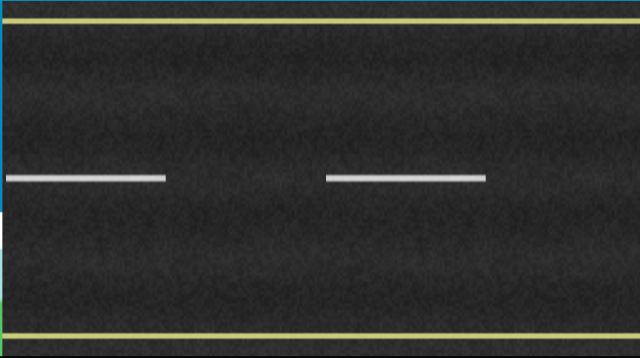
Reproduce this texture procedurally as a Shadertoy shader.

```glsl
// Asphalt road seen from above: two yellow edge lines, a dashed white centre line, thin coloured rims.

float hash(vec2 p) {
    vec3 q = fract(vec3(p.xyx) * 0.1031);
    q += dot(q, q.yzx + 33.33);
    return fract((q.x + q.y) * q.z);
}

// Value noise that wraps horizontally after 'period' cells.
float noise(vec2 p, float period) {
    vec2 i = floor(p), f = fract(p);
    f = f * f * (3.0 - 2.0 * f);
    float x0 = mod(i.x, period), x1 = mod(i.x + 1.0, period);
    return mix(mix(hash(vec2(x0, i.y)), hash(vec2(x1, i.y)), f.x),
               mix(hash(vec2(x0, i.y + 1.0)), hash(vec2(x1, i.y + 1.0)), f.x), f.y);
}

// Soft horizontal stripe, with a solid core and a feathered border.
float stripe(float y, float centre, float core, float border) {
    return 1.0 - smoothstep(core, border, abs(y - centre));
}

void mainImage(out vec4 fragColor, in vec2 fragCoord) {
    vec2 uv = fragCoord / iResolution.xy;
    vec2 px = 1.0 / iResolution.xy;
    float tile = fract((uv.x - 0.009) * 2.0); // two repeats across

    // Asphalt: wheel tracks, fine grain and broad mottling
    float tracks = cos(6.2832 * (uv.y - 0.503) / 0.227);
    float grain = noise(vec2(tile * 128.0, uv.y * 115.0), 128.0) - 0.5;
    float grit = noise(vec2(tile * 64.0, uv.y * 45.0) + 7.0, 64.0) - 0.5;
    float mottle = noise(vec2(tile * 10.0, uv.y * 16.0), 10.0) - 0.5;
    float shade = 0.158 + 0.014 * tracks + 0.045 * grain + 0.02 * grit + 0.01 * mottle;
    shade += 0.015 * smoothstep(0.43, 0.5, abs(uv.y - 0.5));
    vec3 color = vec3(shade);

    // Yellow edge lines
    float edges = max(stripe(uv.y, 0.941, 0.0035, 0.0115), stripe(uv.y, 0.0615, 0.0035, 0.0115));
    color = mix(color, vec3(0.79, 0.79, 0.48) + 0.4 * (shade - 0.16), edges);

    // White dashes, half a repeat long
    float dash = 1.0 - smoothstep(-px.x, px.x, (abs(tile - 0.25) - 0.25) * 0.5);
    dash *= stripe(uv.y, 0.502, 0.003, 0.0145);
    color = mix(color, vec3(0.82) + 0.5 * (shade - 0.16), dash);

    // Left rim: blue, white, pale cyan and green from top to bottom
    vec3 rim = mix(vec3(0.35, 0.78, 0.38), vec3(0.65, 0.88, 0.89), smoothstep(0.15, 0.17, uv.y));
    rim = mix(rim, vec3(1.0), smoothstep(0.3, 0.31, uv.y));
    vec3 blue = vec3(0.02, 0.55, 0.75);
    rim = mix(rim, blue, smoothstep(0.405, 0.41, uv.y));
    color = mix(color, rim, clamp((0.0037 - uv.x) / px.x + 0.5, 0.0, 1.0));

    // Top blue rim and bottom black rim
    color = mix(color, blue, clamp((uv.y - 0.9972) / px.y + 0.5, 0.0, 1.0));
    color = mix(color, vec3(0.01), clamp((0.005 - uv.y) / px.y + 0.5, 0.0, 1.0));

    fragColor = vec4(color, 1.0);
}
```
